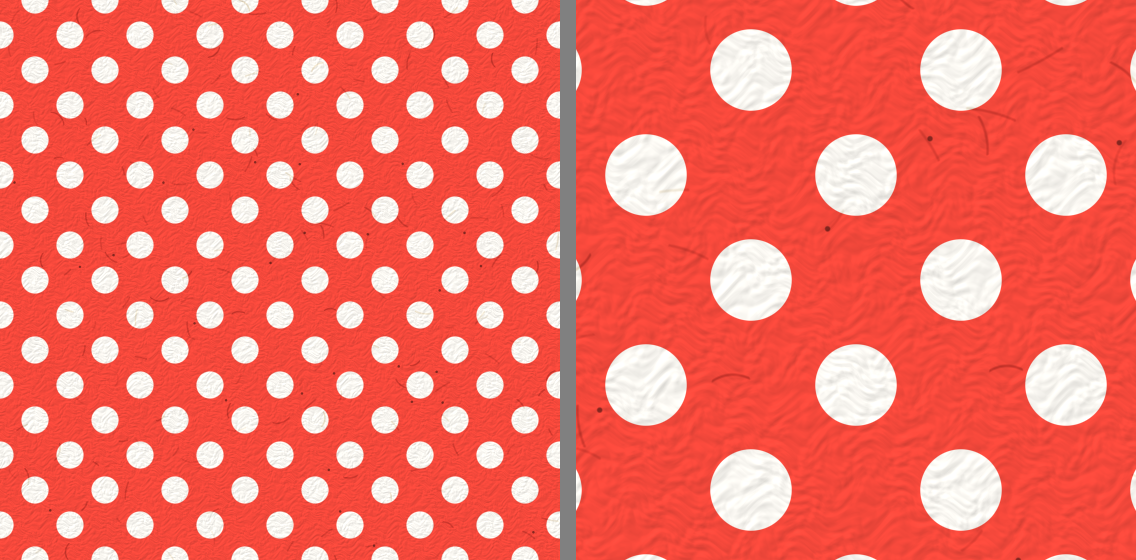
Left: the whole. Right: its middle third, enlarged.
Reproduce this pattern procedurally as a WebGL 1 fragment shader.

```glsl
precision highp float;
uniform vec2 u_resolution;

#define REPEATS 8.0
#define DOT_RADIUS 0.194
#define RED vec3(0.958, 0.283, 0.232)
#define CREAM vec3(0.975, 0.965, 0.943)
#define GRAIN_CELLS vec2(84.0, 132.0)
#define GRAIN_DEPTH 0.15
#define LIGHT_STEP vec2(-0.0008, 0.0011)
#define FIBRE_CELLS 22.0
#define FIBRE_SHARE 0.3
#define SPECK_CELLS 16.0
#define SPECK_SHARE 0.12
#define TAU 6.2831853

vec3 hash3(vec2 p) {
  vec3 q = fract(p.xyx * vec3(0.1031, 0.1030, 0.0973));
  q += dot(q, q.yxz + 33.33);
  return fract((q.xxy + q.yzz) * q.zyx);
}

// Distance to the nearest scattered point; wraps after one unit of uv
float cellular(vec2 uv, vec2 cells) {
  vec2 p = uv * cells;
  vec2 base = floor(p);
  float nearest = 4.0;
  for (int j = -1; j <= 1; j++) {
    for (int i = -1; i <= 1; i++) {
      vec2 cell = base + vec2(float(i), float(j));
      vec2 offset = cell + hash3(mod(cell, cells)).xy - p;
      nearest = min(nearest, dot(offset, offset));
    }
  }
  return sqrt(nearest);
}

// Whole sine frequencies keep the warp seamless
vec2 warp(vec2 uv) {
  vec2 a = sin(TAU * (uv.yx * vec2(17.0, 13.0) + uv * vec2(5.0, 8.0)));
  vec2 b = sin(TAU * (uv.yx * vec2(31.0, 37.0) - uv * vec2(19.0, 11.0)) + 1.7);
  return uv + 0.005 * a + 0.0025 * b;
}

float paperHeight(vec2 uv) {
  vec2 p = warp(uv);
  return cellular(p, GRAIN_CELLS) + 0.5 * cellular(p + 0.37, GRAIN_CELLS * 2.0);
}

float mottle(vec2 uv) {
  vec2 s = sin(TAU * (uv * vec2(3.0, 5.0) + uv.yx * vec2(4.0, -2.0)));
  vec2 t = sin(TAU * (uv * vec2(9.0, -7.0) + uv.yx * vec2(6.0, 11.0)) + s);
  return 0.25 * (s.x + s.y + t.x + t.y);
}

// Short bent hairs pressed into the paper
float fibres(vec2 uv, float pixel) {
  vec2 p = uv * FIBRE_CELLS;
  vec2 base = floor(p);
  float soft = pixel * FIBRE_CELLS;
  float ink = 0.0;
  for (int j = -1; j <= 1; j++) {
    for (int i = -1; i <= 1; i++) {
      vec2 cell = base + vec2(float(i), float(j));
      vec2 id = mod(cell, FIBRE_CELLS);
      vec3 place = hash3(id + 71.0);
      vec3 form = hash3(id + 193.0);
      float angle = TAU * form.x;
      vec2 axis = vec2(cos(angle), sin(angle));
      vec2 d = p - cell - place.xy;
      vec2 q = vec2(dot(d, axis), dot(d, vec2(-axis.y, axis.x)));
      q.y += (form.y - 0.5) * 2.5 * q.x * q.x;
      q.x -= clamp(q.x, -0.1 - 0.25 * form.z, 0.1 + 0.25 * form.z);
      float hair = 1.0 - smoothstep(0.0, 0.02 + soft, length(q));
      ink = max(ink, hair * step(place.z, FIBRE_SHARE) * (0.3 + 0.7 * form.y));
    }
  }
  return ink;
}

float specks(vec2 uv, float pixel) {
  vec2 p = uv * SPECK_CELLS;
  vec3 h = hash3(floor(p) + 317.0);
  float d = length(fract(p) - 0.2 - 0.6 * h.xy);
  float soft = pixel * SPECK_CELLS;
  return step(h.z, SPECK_SHARE) * (1.0 - smoothstep(0.015, 0.025 + soft, d));
}

// Two staggered dots in every repeat
float dots(vec2 uv, float pixel) {
  vec2 p = uv * REPEATS;
  vec2 atCorner = fract(p + 0.5) - 0.5;
  vec2 atMiddle = fract(p) - 0.5;
  float d = min(length(vec2(atCorner.x, atMiddle.y)), length(vec2(atMiddle.x, atCorner.y)));
  float soft = 0.75 * pixel * REPEATS;
  return 1.0 - smoothstep(-soft, soft, d - DOT_RADIUS);
}

void main() {
  vec2 uv = gl_FragCoord.xy / u_resolution;
  float pixel = 1.0 / min(u_resolution.x, u_resolution.y);
  float dot_ = dots(uv, pixel);

  // Side light over the paper relief
  float relief = paperHeight(uv + LIGHT_STEP) - paperHeight(uv - LIGHT_STEP);
  float shade = 1.0 + GRAIN_DEPTH * relief + 0.008 * mottle(uv);
  vec3 colour = mix(RED, CREAM, dot_) * shade;

  // Hairs are darker on the ground and tan on the dots
  vec3 stain = mix(vec3(0.80, 0.70, 0.70), vec3(0.92, 0.88, 0.80), dot_);
  colour *= mix(vec3(1.0), stain, fibres(uv, pixel));
  colour *= 1.0 - 0.45 * specks(uv, pixel);
  gl_FragColor = vec4(clamp(colour, 0.0, 1.0), 1.0);
}
```
